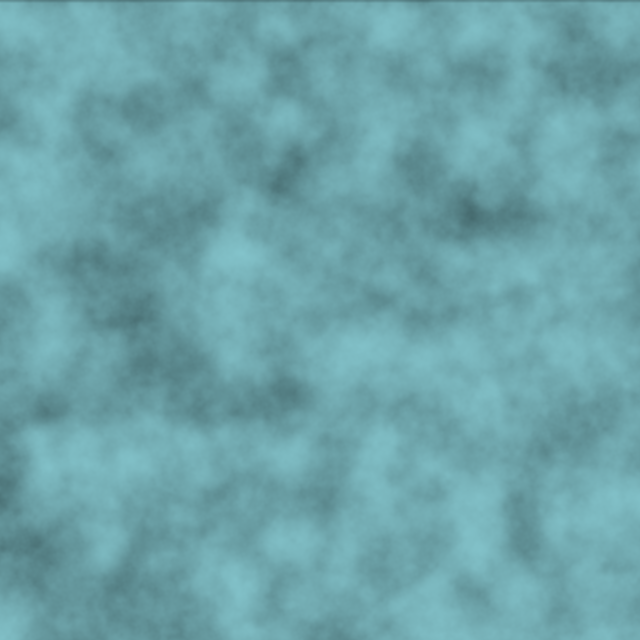
Give the GLSL for this texture, as a Shadertoy shader.

```glsl
// Soft cloudy teal texture: layered value noise with mottled darker patches.

const vec3 DEEP_TEAL = vec3(0.282, 0.430, 0.446);
const vec3 PALE_TEAL = vec3(0.567, 0.842, 0.874);
const float BASE_CELLS = 13.5;
const float OCTAVE_TURN = 0.5;
const int OCTAVES = 5;

float hash(vec2 cell) {
    vec3 p = fract(vec3(cell.xyx) * 0.1031);
    p += dot(p, p.yzx + 33.33);
    return fract((p.x + p.y) * p.z);
}

mat2 rotation(float angle) {
    float c = cos(angle);
    float s = sin(angle);
    return mat2(c, s, -s, c);
}

float valueNoise(vec2 p) {
    vec2 cell = floor(p);
    vec2 f = fract(p);
    vec2 blend = f * f * (3.0 - 2.0 * f);
    float low = mix(hash(cell), hash(cell + vec2(1.0, 0.0)), blend.x);
    float high = mix(hash(cell + vec2(0.0, 1.0)), hash(cell + vec2(1.0)), blend.x);
    return mix(low, high, blend.y);
}

// Sum of turned octaves, normalised to 0..1
float cloudNoise(vec2 p, float gain, float turn) {
    mat2 spin = rotation(turn);
    float sum = 0.0;
    float total = 0.0;
    float weight = 1.0;
    for (int i = 0; i < OCTAVES; i++) {
        sum += weight * valueNoise(p);
        total += weight;
        weight *= gain;
        p = spin * p * 2.0 + vec2(100.0);
    }
    return sum / total;
}

// Compress highlights and deepen shadows around the middle tone
float skewTone(float tone, float amount) {
    float offset = tone - 0.5;
    return tone + 0.01 - amount * offset * offset;
}

// Thin shade along the upper border
float topShade(float y, float width, float strength) {
    return 1.0 - strength * smoothstep(1.0 - width, 1.0, y);
}

void mainImage(out vec4 fragColor, in vec2 fragCoord) {
    vec2 uv = fragCoord / iResolution.y;
    float clouds = cloudNoise(uv * BASE_CELLS + vec2(7.0, 61.0), 0.5, OCTAVE_TURN);
    vec3 color = mix(DEEP_TEAL, PALE_TEAL, skewTone(clouds, 0.6));
    color *= topShade(uv.y, 0.006, 0.2);
    fragColor = vec4(color, 1.0);
}
```
